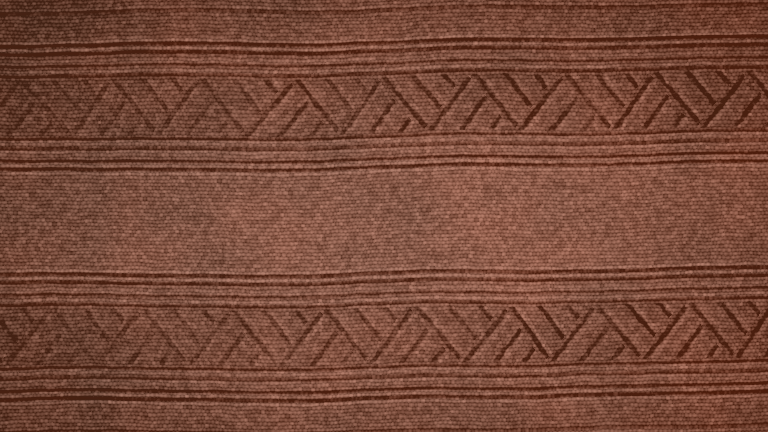
Give the GLSL for this texture, as a Shadertoy shader.

```glsl
const vec3 DARK_YARN = vec3(0.31, 0.155, 0.095);
const vec3 LIGHT_YARN = vec3(0.65, 0.45, 0.38);
const vec3 WARM_TINT = vec3(0.025, -0.012, -0.02);

const float BAND_PERIOD = 0.535;    // vertical distance between bands
const float BAND_CENTRE = 0.217;    // height of the lowest band
const float BAND_HALF = 0.067;      // half height of the zigzag strip
const float MOTIF_WIDTH = 0.21;     // one pair of hatched triangles
const float HATCH_COUNT = 3.0;      // strokes per triangle
const float HATCH_PHASE = 0.25;     // inset of the first stroke
const float HATCH_HALF = 0.0048;
const float RIB_HALF = 0.0036;
const float RIBS[4] = float[4](0.073, 0.096, 0.125, 0.144);
const float RIB_DEPTH[4] = float[4](0.46, 0.38, 0.56, 0.60);
const float OUTER_RIB = 0.487;      // ribs near the top and bottom edges
const vec2 STITCHES = vec2(100.0, 118.0);
const float TAU = 6.2831853;

float hash(vec2 p) {
    vec3 q = fract(vec3(p.xyx) * 0.1031);
    q += dot(q, q.yzx + 33.33);
    return fract((q.x + q.y) * q.z);
}

float cornerSlope(vec2 cell, vec2 offset) {
    float angle = TAU * hash(cell);
    return dot(vec2(cos(angle), sin(angle)), offset);
}

float gradientNoise(vec2 p) {
    vec2 i = floor(p), f = fract(p), e = vec2(1.0, 0.0);
    vec2 w = f * f * f * (f * (f * 6.0 - 15.0) + 10.0);
    float low = mix(cornerSlope(i, f), cornerSlope(i + e, f - e), w.x);
    float high = mix(cornerSlope(i + e.yx, f - e.yx), cornerSlope(i + 1.0, f - 1.0), w.x);
    return mix(low, high, w.y);
}

float stroke(float dist, float halfWidth) {
    float soft = max(0.0025, 1.0 / iResolution.y);
    return 1.0 - smoothstep(halfWidth - soft, halfWidth + soft, abs(dist));
}

// Dark groove with a raised, lighter ridge beside it
float groove(float dist, float halfWidth) {
    return stroke(dist, halfWidth) - 0.35 * stroke(dist - 2.4 * halfWidth, halfWidth);
}

// Staggered rows of rounded loops
float knit(vec2 p) {
    vec2 q = p * STITCHES;
    q += 0.45 * vec2(gradientNoise(p * 26.0), gradientNoise(p * 21.0 + 40.0));
    q.x += 0.5 * mod(floor(q.y), 2.0);
    vec2 wave = cos(TAU * (fract(q) - 0.5));
    return 0.55 * wave.y + 0.35 * wave.x + 1.1 * (hash(floor(q)) - 0.5);
}

// Alternating triangles hatched parallel to their left edges
float zigzag(vec2 p) {
    float v = p.y / (2.0 * BAND_HALF) + 0.5;
    float u = fract(p.x / MOTIF_WIDTH);
    float upright = step(v, 1.0 - abs(2.0 * u - 1.0));
    float s = p.x / MOTIF_WIDTH + mix(0.5, -0.5, upright) * v;
    float across = (fract(s * HATCH_COUNT + 0.5 - HATCH_PHASE) - 0.5) * MOTIF_WIDTH / HATCH_COUNT;
    float slant = 2.0 * BAND_HALF / length(vec2(0.5 * MOTIF_WIDTH, 2.0 * BAND_HALF));
    float inside = 1.0 - smoothstep(BAND_HALF - 0.006, BAND_HALF, abs(p.y));
    return groove(across * slant, HATCH_HALF) * inside;
}

void mainImage(out vec4 fragColor, in vec2 fragCoord) {
    vec2 uv = fragCoord / iResolution.xy;
    vec2 p = fragCoord / iResolution.y;

    // Sagging cloth
    vec2 cloth = p;
    cloth.y -= 0.020 * uv.x * uv.x;
    cloth.y += 0.012 * gradientNoise(vec2(p.x * 2.3, p.y * 1.4 + 7.0));
    cloth.x += 0.018 * gradientNoise(p * 3.0 + 19.0);

    // Fold into repeating bands
    float row = floor((cloth.y - BAND_CENTRE) / BAND_PERIOD + 0.5);
    float fromBand = cloth.y - BAND_CENTRE - row * BAND_PERIOD;

    // Light, fading and yarn texture
    float mottle = gradientNoise(p * 4.0) + 0.6 * gradientNoise(p * 11.0 + 5.0);
    float fuzz = gradientNoise(p * 75.0) + 0.8 * gradientNoise(p * 150.0);
    vec2 fromCentre = uv - vec2(0.56, 0.45);
    float tone = 0.69 - 1.05 * dot(fromCentre, fromCentre * vec2(1.0, 0.95));
    tone += 0.13 * mottle + 0.24 * fuzz + 0.29 * knit(cloth);

    // Zigzag relief, worn flatter toward the left
    float wear = mix(0.22, 0.50, smoothstep(0.05, 0.75, uv.x));
    wear *= 1.0 + 0.8 * gradientNoise(p * 7.0 + 31.0);
    float strip = 1.0 - smoothstep(BAND_HALF - 0.004, BAND_HALF + 0.004, abs(fromBand));
    tone -= 0.08 * strip;
    vec2 ragged = 0.004 * vec2(gradientNoise(p * 60.0), gradientNoise(p * 60.0 + 9.0));
    tone -= wear * zigzag(vec2(cloth.x + 0.07 * row, fromBand) + ragged);

    // Ribs on both sides of each band
    float ribs = 0.0;
    float wobble = 0.003 * gradientNoise(vec2(p.x * 9.0, row * 5.0 + 0.5));
    for (int i = 0; i < 4; i++) {
        ribs += RIB_DEPTH[i] * groove(abs(fromBand + wobble) - RIBS[i], RIB_HALF);
    }
    ribs += 0.3 * groove(abs(cloth.y - 0.4845) - OUTER_RIB, RIB_HALF);
    tone -= ribs * (1.0 + 0.5 * gradientNoise(p * vec2(6.0, 20.0)));

    // Yarn colour, redder in grooves and toward the right
    vec3 colour = mix(DARK_YARN, LIGHT_YARN, clamp(tone, -0.1, 1.15));
    colour += WARM_TINT * (0.8 * (uv.x - 0.5) + 0.6 * mottle + 0.8 * ribs);
    fragColor = vec4(clamp(colour, 0.0, 1.0), 1.0);
}
```
